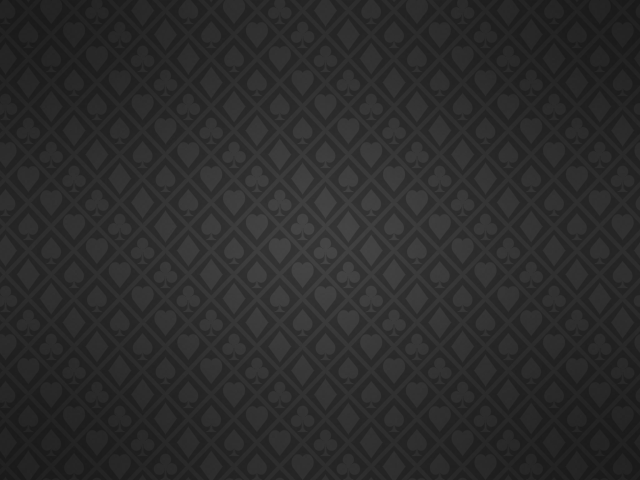
Reproduce this pattern procedurally as a Shadertoy shader.

```glsl
// Dark card-table cloth: a diagonal trellis with one suit in each diamond cell,
// every falling diagonal keeping its suit, lit softly from the middle.
// Suits are distance functions; cell numbers, light and grain wrap at the edges.

const float PI = 3.14159265;
const vec2 CELLS = vec2(14.0, 10.0);        // whole cells across and down
const vec2 GRID_ORIGIN = vec2(7.12, 4.78);  // centre of one club cell
const float LINE_HALF = 0.062;              // share of the line spacing
const vec3 CLOTH = vec3(0.205);
const vec3 TRELLIS = vec3(0.255);
const vec3 SUIT = vec3(0.272);
const float EDGE_SHADE = 0.50;              // light lost in the corners
const float SHADE_CURVE = 0.75;
const vec2 GRAIN_CELLS = vec2(256.0, 192.0);
const float GRAIN = 0.006;

float hash(vec2 p) {
    return fract(sin(dot(p, vec2(127.1, 311.7))) * 43758.5453);
}

float dot2(vec2 v) { return dot(v, v); }

// Unit heart standing on its tip at the origin
float heartShape(vec2 p) {
    p.x = abs(p.x);
    if (p.x + p.y > 1.0) return length(p - vec2(0.25, 0.75)) - sqrt(2.0) / 4.0;
    float d = min(dot2(p - vec2(0.0, 1.0)), dot2(p - 0.5 * max(p.x + p.y, 0.0)));
    return sqrt(d) * sign(p.x - p.y);
}

// Thin stalk flaring into a flat foot
float stem(vec2 p) {
    float flare = pow(clamp((-0.08 - p.y) / 0.2, 0.0, 1.0), 5.0);
    float side = 0.6 * (abs(p.x) - mix(0.018, 0.13, flare));
    return max(side, max(-0.28 - p.y, p.y));
}

float heart(vec2 p) {
    return heartShape(vec2(p.x * 2.5, (p.y + 0.28) * 2.05)) / 2.3;
}

float spade(vec2 p) {
    float leaf = heartShape(vec2(p.x * 2.8, (0.28 - p.y) * 2.45)) / 2.6;
    return min(leaf, stem(p));
}

float club(vec2 p) {
    float top = length(p - vec2(0.0, 0.145)) - 0.122;
    float sides = length(vec2(abs(p.x) - 0.135, p.y + 0.05)) - 0.122;
    float middle = length(p - vec2(0.0, 0.02)) - 0.06;
    return min(min(top, sides), min(middle, stem(p)));
}

float diamond(vec2 p) {
    const vec2 halfSize = vec2(0.25, 0.33);
    p = abs(p);
    return (dot(p, halfSize.yx) - halfSize.x * halfSize.y) / length(halfSize);
}

float suitDistance(vec2 p, float suit) {
    if (suit < 0.5) return club(p);
    if (suit < 1.5) return diamond(p);
    if (suit < 2.5) return spade(p);
    return heart(p);
}

void mainImage(out vec4 fragColor, in vec2 fragCoord) {
    vec2 uv = fragCoord / iResolution.xy;
    float soft = 0.75 * CELLS.x / iResolution.x;

    // Diagonal cell numbers and position inside the cell
    vec2 grid = uv * CELLS - GRID_ORIGIN;
    vec2 diagonal = vec2(grid.x + grid.y, grid.x - grid.y);
    vec2 index = floor(diagonal + 0.5);
    vec2 centre = 0.5 * vec2(index.x + index.y, index.x - index.y);
    vec2 local = grid - centre;

    // Wrap whole cells so those crossing an edge keep one suit
    vec2 wrapped = mod(centre + GRID_ORIGIN, CELLS) - GRID_ORIGIN;
    float suit = mod(floor(wrapped.x + wrapped.y + 0.5), 4.0);

    // Trellis and suit
    vec2 offset = abs(diagonal - index);
    float line = max(offset.x, offset.y) - (0.5 - LINE_HALF);
    float lineMask = smoothstep(-1.4 * soft, 1.4 * soft, line);
    float suitMask = 1.0 - smoothstep(-soft, soft, suitDistance(local, suit));
    vec3 color = mix(CLOTH, TRELLIS, lineMask);
    color = mix(color, SUIT, suitMask);

    // Periodic pool of light and faint cloth grain
    vec2 away = sin(PI * (uv - 0.5));
    color *= 1.0 - EDGE_SHADE * pow(0.5 * dot(away, away), SHADE_CURVE);
    color += GRAIN * (hash(floor(uv * GRAIN_CELLS)) - 0.5);

    fragColor = vec4(color, 1.0);
}
```
